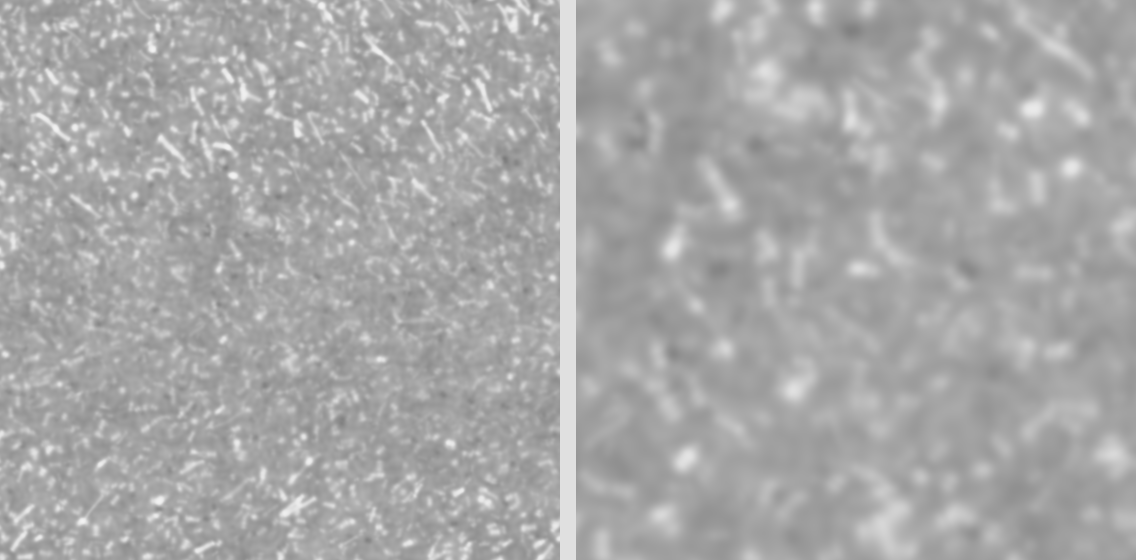
Left: the whole. Right: its middle third, enlarged.
Give the GLSL for this texture, as a WebGL 2 fragment shader.

```glsl
#version 300 es
precision highp float;

uniform vec2 u_resolution;
out vec4 fragColor;

vec3 hash3(vec2 p) {
    vec3 q = fract(p.xyx * vec3(0.1031, 0.1030, 0.0973));
    q += dot(q, q.yxz + 33.33);
    return fract((q.xxy + q.yzz) * q.zyx);
}

vec2 gradientAt(vec2 cell) {
    float angle = 6.2832 * hash3(cell + 71.0).x;
    return vec2(cos(angle), sin(angle));
}

float gradientNoise(vec2 p) {
    vec2 i = floor(p), f = fract(p);
    vec2 u = f * f * f * (f * (f * 6.0 - 15.0) + 10.0);
    float a = dot(gradientAt(i), f);
    float b = dot(gradientAt(i + vec2(1, 0)), f - vec2(1, 0));
    float c = dot(gradientAt(i + vec2(0, 1)), f - vec2(0, 1));
    float d = dot(gradientAt(i + vec2(1, 1)), f - vec2(1, 1));
    return mix(mix(a, b, u.x), mix(c, d, u.x), u.y);
}

// Fibres fall to the right in the upper part and rise in the lower part
float flowAngle(vec2 p) {
    return mix(0.65, -0.9, smoothstep(0.3, 0.5, p.y + 0.1 * gradientNoise(p * 4.0)));
}

// Soft-edged rods scattered one per cell; share is the fraction of cells filled
float rods(vec2 p, float cells, float halfLength, float width, float spread, float share, float seed) {
    vec2 home = floor(p * cells);
    float light = 0.0;
    for (int y = -1; y <= 1; y++) {
        for (int x = -1; x <= 1; x++) {
            vec2 cell = home + vec2(x, y);
            vec3 place = hash3(cell + seed);
            vec3 look = hash3(cell + seed + 37.0);
            vec2 centre = (cell + place.xy) / cells;
            float angle = flowAngle(centre) + (look.x - 0.5) * spread;
            vec2 axis = vec2(cos(angle), sin(angle));
            vec2 q = p - centre;
            float reach = halfLength * look.y;
            q -= axis * clamp(dot(q, axis), -reach, reach);
            float thickness = width * mix(0.8, 1.2, look.z);
            float strength = mix(0.25, 1.0, look.z * look.z) * step(place.z, share);
            light += strength * exp(-dot(q, q) / (thickness * thickness));
        }
    }
    return light;
}

void main() {
    vec2 p = gl_FragCoord.xy / min(u_resolution.x, u_resolution.y);

    // Slight bending of the fibres
    vec2 bent = p + 0.006 * vec2(gradientNoise(p * 24.0), gradientNoise(p * 24.0 + 53.0));

    // Busy near the top and bottom, calmer through the middle
    float activity = smoothstep(0.05, 0.42, abs(p.y - 0.42) + 0.14 * (0.5 - p.x));
    activity = clamp(activity + 0.7 * gradientNoise(p * 5.0 + 9.0), 0.0, 1.0);

    // Cloudy grey ground
    float grey = 0.624 + 0.05 * gradientNoise(p * 6.0) + 0.07 * gradientNoise(bent * 24.0 + 17.0);
    grey += 0.06 * gradientNoise(bent * 70.0 + 31.0);

    // Fine grains, short flecks and long fibres
    grey += mix(0.14, 0.24, activity) * rods(bent, 48.0, 0.006, 0.0052, 2.4, 0.72, 11.0);
    grey += mix(0.14, 0.34, activity) * rods(bent, 30.0, 0.012, 0.005, 1.5, 0.36, 127.0);
    grey += mix(0.06, 0.34, activity) * rods(bent, 15.0, 0.036, 0.0046, 0.6, 0.38, 251.0);

    // Sparse bright dots and small dark pits
    grey += 0.32 * rods(p, 24.0, 0.003, 0.0055, 6.0, 0.2, 389.0);
    grey -= 0.09 * rods(p, 34.0, 0.003, 0.005, 6.0, 0.3, 463.0);

    // Roll off the highlights
    grey = min(grey, 0.84) + 0.12 * (1.0 - exp(-max(grey - 0.84, 0.0) / 0.12));
    fragColor = vec4(vec3(grey), 1.0);
}
```
